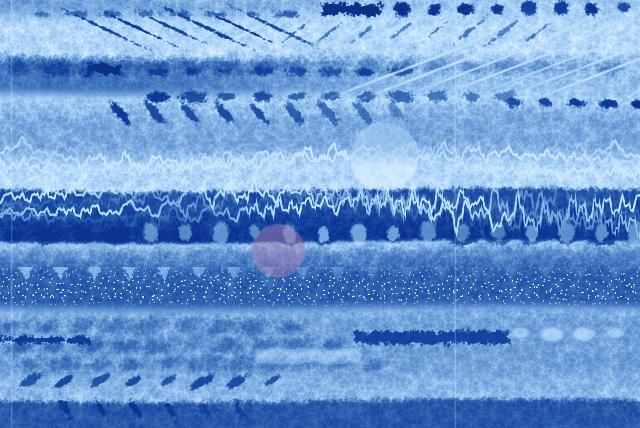
This texture is drawn by a WebGL 1 fragment shader. Its source:

```glsl
precision highp float;
uniform vec2 u_resolution;

const float PITCH = 0.081;
const float TIGHT_PITCH = 0.074;
const float GRAIN = 1.5;
const float CRACK_WIDTH = 0.0011;
const vec3 NAVY = vec3(0.05, 0.15, 0.44);
const vec3 COBALT = vec3(0.05, 0.22, 0.60);
const vec3 DEEP = vec3(0.14, 0.34, 0.66);
const vec3 MID = vec3(0.26, 0.47, 0.75);
const vec3 SOFT_BLUE = vec3(0.44, 0.63, 0.85);
const vec3 PALE = vec3(0.66, 0.82, 0.97);
const vec3 FROST = vec3(0.87, 0.95, 1.0);
const vec3 ROSE = vec3(0.66, 0.50, 0.70);

vec2 p;  // canvas point, height 1
float wear, pitch = PITCH, softness = 0.01;

vec2 hash2(vec2 v) {
  vec3 q = fract(v.xyx * vec3(0.1031, 0.1030, 0.0973));
  q += dot(q, q.yzx + 33.33);
  return fract((q.xx + q.yz) * q.zy);
}

float cellular(vec2 v) {
  vec2 cell = floor(v), f = fract(v);
  float d = 1.0;
  for (int j = -1; j <= 1; j++)
    for (int i = -1; i <= 1; i++) {
      vec2 o = vec2(float(i), float(j));
      d = min(d, length(o + hash2(cell + o) - f));
    }
  return d;
}

// Tone 0 is navy, 6 is frost
vec3 ramp(float t) {
  vec3 c = mix(NAVY, COBALT, clamp(t, 0.0, 1.0));
  c = mix(c, DEEP, clamp(t - 1.0, 0.0, 1.0));
  c = mix(c, MID, clamp(t - 2.0, 0.0, 1.0));
  c = mix(c, SOFT_BLUE, clamp(t - 3.0, 0.0, 1.0));
  c = mix(c, PALE, clamp(t - 4.0, 0.0, 1.0));
  return mix(c, FROST, clamp(t - 5.0, 0.0, 1.0));
}

// Everything above an edge takes a new tone
void lay(inout float t, float y, float edge, float soft, float tone) {
  t = mix(t, tone, smoothstep(edge - soft, edge + soft, y));
}

// Row of leaning worn dabs; span is first x, last x, y
void dabs(inout float mask, float strength, vec3 span, vec2 size, float lean) {
  float x = p.x + lean * (p.y - span.z) - span.x;
  float n = floor(x / pitch + 0.5);
  vec2 h = hash2(vec2(n + 7.0, span.z * 91.0));
  vec2 q = vec2(x - n * pitch, p.y - span.z + (h.x - 0.5) * size.y * 0.4);
  float d = (length(q / (size * (0.75 + 0.45 * h.y))) - 1.0) * min(size.x, size.y);
  float keep = step(-0.5, n) * step(span.x + n * pitch, span.y);
  float edge = softness + 1.0 / u_resolution.y;
  float dab = 1.0 - smoothstep(-edge, edge, d + wear * 0.012);
  mask = max(mask, strength * keep * (0.7 + 0.3 * h.x) * dab);
}

void bar(inout float mask, float strength, vec2 center, vec2 halfSize) {
  vec2 q = abs(p - center) - halfSize;
  mask = max(mask, strength * (1.0 - smoothstep(-0.003, 0.003, max(q.x, q.y) + wear * 0.02)));
}

float zigzag(float x) { return abs(fract(x) - 0.5) * 2.0 - 0.5; }

float jag(float x, float seed) {
  x += 0.012 * sin(x * 23.0 + seed * 5.0);
  return zigzag(x / PITCH + seed) * (0.6 + 0.4 * sin(x * 9.0 + seed * 4.0))
    + 0.5 * zigzag(x * 29.0 + seed) + 0.22 * zigzag(x * 71.0) + 0.4 * sin(x * 5.0 + seed * 7.0);
}

float crack(float y, float amp, float seed) {
  float f = amp * jag(p.x, seed);
  float slope = (amp * jag(p.x + 0.002, seed) - f) / 0.002;
  float d = abs(p.y - y - f) / sqrt(1.0 + slope * slope);
  float line = 1.0 - smoothstep(CRACK_WIDTH, CRACK_WIDTH + 1.5 / u_resolution.y, d);
  return line * (0.55 + 0.4 * sin(p.x * 7.0 + seed * 9.0));
}

float disc(vec2 center, float r) { return 1.0 - smoothstep(r - 0.005, r, length(p - center)); }

void main() {
  p = gl_FragCoord.xy / u_resolution.y;
  wear = 0.45 * cellular(p * 26.0) + 0.5 * cellular(p * 65.0) + 0.5 * cellular(p * 150.0) - 0.65;
  float y = p.y + 0.004 * sin(p.x * 4.0) + wear * 0.012;
  float right = smoothstep(0.15, 1.15, p.x);

  // Painted bands, bottom to top
  float t = 2.1;
  lay(t, y, 0.063, 0.008, 4.5);
  lay(t, y, 0.12, 0.04, 4.0);
  lay(t, y, 0.25, 0.03, 4.3);
  lay(t, y, 0.283, 0.016, 2.3);
  lay(t, y, 0.39, 0.04, 4.0);
  lay(t, y, 0.42, 0.012, 4.6);
  lay(t, y, 0.436, 0.005, 1.1);
  lay(t, y, 0.49, 0.04, 1.8);
  lay(t, y, 0.555, 0.007, 5.2);
  lay(t, y, 0.63, 0.03, 4.2);
  lay(t, y, 0.74, 0.03, 4.9);
  lay(t, y, 0.785, 0.018, mix(2.8, 4.7, right));
  lay(t, y, 0.866, 0.015, 5.2);
  lay(t, y, 0.965, 0.025, mix(4.0, 4.8, right));
  t += wear * GRAIN;

  // Soft repeated shadows
  float shade = 0.0;
  for (int i = 0; i < 3; i++) {
    float k = float(i);
    dabs(shade, 1.0, vec3(0.03 + 0.02 * k, 0.7 + 0.1 * k, 0.238 - 0.044 * k), vec2(0.03, 0.016), -0.6);
  }
  dabs(shade, 1.0, vec3(0.05, 1.5, 0.842), vec2(0.03, 0.015), 0.0);
  t -= 1.3 * shade;

  // Dark hooks, dabs, drops and smears
  float ink = 0.0, pale = 0.0;
  softness = 0.0015;
  dabs(ink, 1.0, vec3(0.24, 0.68, 0.935), vec2(0.007, 0.033), 2.1);
  dabs(ink, 0.5, vec3(0.69, 1.3, 0.925), vec2(0.006, 0.02), -1.2);
  dabs(ink, 0.6, vec3(0.1, 0.73, 0.967), vec2(0.02, 0.006), 0.5);
  dabs(ink, 0.7, vec3(0.37, 1.0, 0.832), vec2(0.02, 0.008), 0.0);
  dabs(ink, 1.0 - 0.5 * right, vec3(0.37, 1.2, 0.774), vec2(0.023, 0.012), 0.0);
  dabs(ink, 1.0 - 0.7 * right, vec3(0.28, 0.95, 0.737), vec2(0.012, 0.023), 0.7);
  dabs(ink, 0.7, vec3(0.03, 1.5, 0.45), vec2(0.027, 0.019), 0.0);
  dabs(ink, 0.75, vec3(0.07, 0.66, 0.111), vec2(0.014, 0.014), -1.0);
  dabs(ink, 1.0 - right, vec3(0.155, 0.6, 0.043), vec2(0.007, 0.017), 0.5);
  bar(ink, 1.0, vec2(0.82, 0.977), vec2(0.068, 0.012));
  bar(ink, 1.0, vec2(0.245, 0.838), vec2(0.038, 0.01));
  bar(ink, 0.75, vec2(1.01, 0.211), vec2(0.18, 0.014));
  bar(ink, 0.8, vec2(0.1, 0.205), vec2(0.11, 0.007));
  pitch = TIGHT_PITCH;
  dabs(ink, 1.0, vec3(0.94, 1.5, 0.98), vec2(0.015, 0.013), 0.0);
  dabs(ink, 1.0, vec3(1.2, 1.5, 0.759), vec2(0.018, 0.01), 0.0);
  t = mix(t, 0.5, ink);

  // Pale ovals, gaps, scratches and wedges
  dabs(pale, 0.6, vec3(1.215, 1.5, 0.222), vec2(0.024, 0.014), 0.0);
  pitch = PITCH;
  dabs(pale, 0.7, vec3(0.352, 1.5, 0.455), vec2(0.016, 0.022), 0.0);
  dabs(pale, 0.8, vec3(0.95, 1.5, 0.84), vec2(0.007, 0.045), -2.6);
  dabs(pale, 0.6, vec3(0.5, 1.5, 0.925), vec2(0.006, 0.03), -2.0);
  bar(pale, 0.45, vec2(0.72, 0.168), vec2(0.12, 0.016));
  float wedge = abs(fract(p.x / PITCH - 0.24) - 0.5) * PITCH - (p.y - 0.348) * 0.55;
  pale = max(pale, (0.6 - 0.4 * right) * smoothstep(0.002, -0.002, wedge + wear * 0.02) * step(p.y, 0.376));

  // Jagged cracks, spatter and panel seams
  for (int i = 0; i < 4; i++) {
    float k = float(i);
    pale = max(pale, crack(0.645 - 0.012 * k, 0.032, k + 0.3));
    pale = max(pale, crack(0.545 - 0.014 * k, 0.03 + 0.04 * right, k * 1.7 + 0.8));
  }
  float zone = smoothstep(0.27, 0.31, p.y) - smoothstep(0.33, 0.41, p.y);
  pale = max(pale, zone * (1.0 - smoothstep(0.1, 0.18, cellular(p * 75.0))));
  float seam = min(abs(p.x - 0.027), abs(p.x - 1.064));
  pale = max(pale, 0.3 - 0.3 * smoothstep(0.001, 0.003, seam));

  // Two round glows
  vec3 color = ramp(mix(t, 5.7, pale));
  color = mix(color, mix(FROST, PALE, smoothstep(0.61, 0.64, p.y)), 0.6 * disc(vec2(0.898, 0.634), 0.082));
  gl_FragColor = vec4(mix(color, ROSE, 0.5 * disc(vec2(0.65, 0.414), 0.065)), 1.0);
}
```
